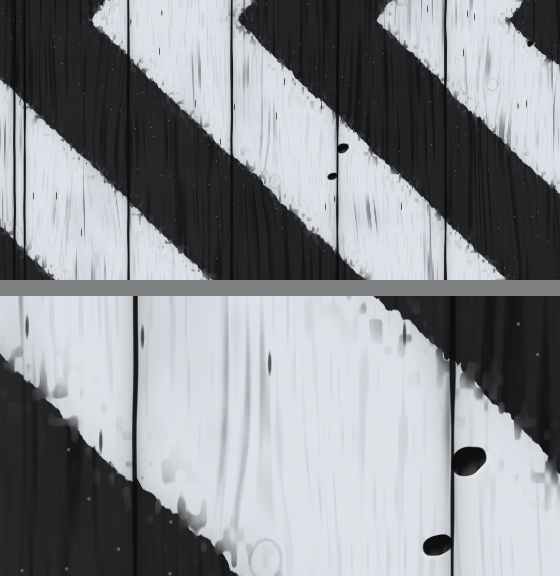
Top, the full canvas; bottom, a detail of the centre.
Write a WebGL 2 fragment shader that draws this texture.

```glsl
#version 300 es
precision highp float;

uniform vec2 u_resolution;
out vec4 fragColor;

float hash(vec2 p) {
  return fract(sin(dot(p, vec2(127.1, 311.7))) * 43758.5453);
}

float noise(vec2 p) {
  vec2 i = floor(p), f = fract(p);
  f = f * f * (3.0 - 2.0 * f);
  return mix(mix(hash(i), hash(i + vec2(1, 0)), f.x),
             mix(hash(i + vec2(0, 1)), hash(i + vec2(1, 1)), f.x), f.y);
}

float fbm(vec2 p) {
  float sum = 0.0, amp = 0.5;
  for (int i = 0; i < 4; i++) {
    sum += amp * noise(p);
    p = p * 2.03 + 7.1;
    amp *= 0.5;
  }
  return sum;
}

// Signed distance to the chevron bands, positive inside white
float chevron(vec2 p, float shift) {
  float drop = 0.927 - p.y;
  float q = p.x - (drop > 0.0 ? drop / 0.955 : -drop * 0.75) + shift;
  // The pitch narrows slightly towards the right
  float n = (0.5286 - sqrt(max(0.2794 - 0.0416 * (q - 0.3255), 0.0))) / 0.0208;
  return (0.5 - abs(mod(n + 0.5, 2.0) - 1.0)) * 0.36;
}

// Short vertical marks, one per chosen cell
float flecks(vec2 p, vec2 grid, vec2 size, float density) {
  vec2 cell = floor(p * grid);
  vec2 center = 0.25 + 0.5 * vec2(hash(cell + 3.7), hash(cell + 9.2));
  vec2 d = (fract(p * grid) - center) / grid / size;
  return step(1.0 - density, hash(cell)) * (1.0 - smoothstep(0.5, 1.3, length(d)));
}

void main() {
  vec2 p = gl_FragCoord.xy / u_resolution.y;
  float aa = 1.0 / u_resolution.y;

  // Planks of slightly uneven width
  float s = (p.x - 0.458) / 0.3776;
  s += 0.024 * sin(s * 1.047);
  float plank = floor(s);
  float tone = hash(vec2(plank, 5.0));

  // Wood grain, bent around two knots
  vec2 g = p + vec2(0.05 * noise(p * vec2(5.0, 2.2) + plank * 13.0), 0.0);
  float knot = 0.0;
  vec2 knots[2] = vec2[](vec2(0.984, 0.354), vec2(1.758, 0.70));
  for (int i = 0; i < 2; i++) {
    vec2 d = p - knots[i];
    g.x -= 0.7 * d.x * exp(-dot(d * vec2(18.0, 9.0), d * vec2(18.0, 9.0)));
    float r = length(d * vec2(1.1, 0.9)) + 0.008 * (noise(p * 60.0) - 0.5);
    knot += 0.6 * (1.0 - smoothstep(0.0, 0.004, abs(r - 0.021)));
  }
  float grain = noise(g * vec2(125.0, 4.0) + plank * 17.0);
  float fibre = noise(g * vec2(230.0, 14.0));
  float weather = fbm(p * vec2(9.0, 4.0) + plank * 3.0);
  float crack = smoothstep(0.68, 0.95, grain) * smoothstep(0.36, 0.68, weather);

  // Hand painted edge with a small step at each plank
  float ragged = 0.026 * (fbm(p * vec2(70.0, 40.0)) - 0.47)
               + 0.012 * (noise(p * 11.0) - 0.5);
  float dist = chevron(p, ragged + 0.012 * (tone - 0.5));
  float paint = smoothstep(-aa, aa, dist);
  float nearEdge = exp(-abs(dist) * 60.0);
  float peel = smoothstep(0.6, 0.8, noise(p * vec2(110.0, 60.0))) * nearEdge;

  // White paint
  float stain = smoothstep(0.45, 0.8, weather) * 0.45 + smoothstep(0.6, 0.95, fibre) * 0.45;
  vec3 white = mix(vec3(0.865, 0.885, 0.905), vec3(0.75, 0.77, 0.79), stain);
  white = mix(white, vec3(0.57, 0.59, 0.60), 0.6 * nearEdge * weather + 0.5 * knot);
  white = mix(white, vec3(0.31, 0.32, 0.33), 0.65 * crack);
  white = mix(white, vec3(0.16), 0.75 * flecks(p, vec2(22.0, 9.0), vec2(0.0022, 0.014), 0.13));
  white = mix(white, vec3(0.2), 0.85 * peel);

  // Black paint
  float furrow = smoothstep(0.5, 0.9, grain) * 0.8 + 0.25 * fibre;
  vec3 black = mix(vec3(0.148, 0.148, 0.158), vec3(0.085, 0.085, 0.095), furrow);
  black += 0.025 * (weather - 0.47) + 0.012 * (tone - 0.5);
  black = mix(black, vec3(0.57, 0.59, 0.60), 0.55 * flecks(p, vec2(34.0), vec2(0.0022), 0.09));
  black = mix(black, vec3(0.5), 0.4 * peel);
  vec3 color = mix(black, white, paint);

  // Holes with a pale lower rim
  vec3 holes[3] = vec3[](vec3(1.224, 0.471, 0.021), vec3(1.188, 0.370, 0.017),
                         vec3(1.896, 0.844, 0.012));
  for (int i = 0; i < 3; i++) {
    vec2 d = p - holes[i].xy;
    d = mat2(0.9, -0.4, 0.4, 0.9) * d * vec2(1.0, 1.25);
    float r = length(d) + 0.008 * (noise(p * 70.0) - 0.5) - holes[i].z;
    color = mix(color, vec3(0.93), 0.6 * smoothstep(0.008, 0.0, r) * step(d.y, 0.0));
    color = mix(color, vec3(0.06) + 0.3 * smoothstep(0.0, -0.02, d.y) * fibre,
                smoothstep(aa, -aa, r));
  }

  // Seams between planks, with a narrow strip at the left
  float wobble = 0.003 * (noise(vec2(p.y * 12.0, plank)) - 0.5);
  float seam = abs(s - round(s)) * 0.3776 + step(3.5, s);
  seam = min(seam + wobble, abs(p.x - 0.052 + wobble));
  color *= 1.0 - 0.2 * exp(-seam * 110.0);
  color = mix(color, vec3(0.045), 0.92 * (1.0 - smoothstep(0.0015, 0.0025 + aa, seam)));

  fragColor = vec4(color, 1.0);
}
```
